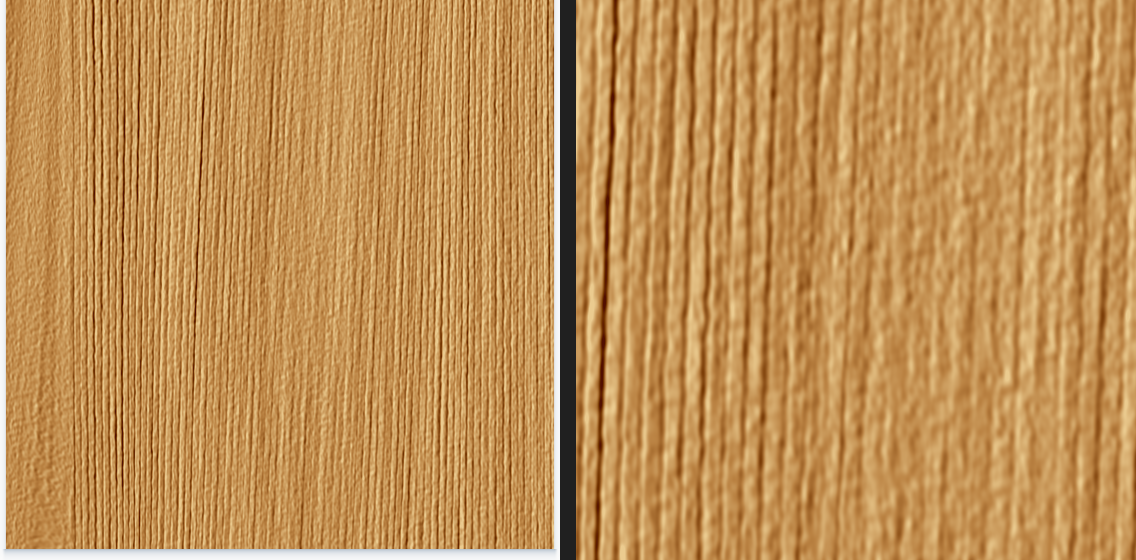
Left, the full canvas; right, a detail of the centre.
A three.js fragment shader for this texture:

```glsl
// Straight-grained honey pine panel on a white ground with a soft lower shadow.
varying vec2 vUv;

#define RINGS 82.0
#define LINE_WIDTH 0.15
#define LINE_DEPTH 1.12
#define RIDGE_LIGHT 0.36
#define FIBRE_AMOUNT 0.42
#define GRIT_AMOUNT 0.56
#define STREAK_AMOUNT 0.17
#define BASE_TONE 0.79
#define DARK_WOOD vec3(0.53, 0.29, 0.07)
#define MID_WOOD vec3(0.73, 0.51, 0.26)
#define LIGHT_WOOD vec3(0.85, 0.69, 0.45)
#define SHADOW vec3(0.70, 0.75, 0.80)

float hash(vec2 p) {
  return fract(sin(dot(p, vec2(127.1, 311.7))) * 43758.5453);
}

float noise(vec2 p) {
  vec2 cell = floor(p);
  vec2 f = fract(p);
  f = f * f * (3.0 - 2.0 * f);
  float low = mix(hash(cell), hash(cell + vec2(1.0, 0.0)), f.x);
  float high = mix(hash(cell + vec2(0.0, 1.0)), hash(cell + vec2(1.0, 1.0)), f.x);
  return mix(low, high, f.y);
}

float bell(float x, float width) {
  return exp(-x * x / (width * width));
}

// Lean the grain in the left strip and the centre, keep it upright elsewhere.
float grainCoord(vec2 p) {
  float strip = 1.0 - smoothstep(0.03, 0.13, p.x);
  float centre = smoothstep(0.16, 0.40, p.x) * (1.0 - smoothstep(0.68, 0.92, p.x));
  float lean = 0.07 * strip + 0.045 * centre;
  return p.x - lean * (p.y - 0.5) + 0.006 * (noise(p * vec2(4.0, 2.5)) - 0.5);
}

// Strength of the growth lines across the panel.
float lineStrength(float u) {
  float left = smoothstep(0.115, 0.15, u) * (1.0 - smoothstep(0.32, 0.50, u));
  float right = smoothstep(0.58, 0.82, u);
  return 0.08 + 0.24 * smoothstep(0.11, 0.14, u) + 0.70 * max(left, 0.78 * right);
}

// Dark grooves, each with a pale ridge beside it.
float growthLines(float u, float y) {
  float phase = u * RINGS + 1.2 * noise(vec2(u * 14.0, y * 0.7))
    + 0.25 * noise(vec2(u * 27.0, y * 2.0))
    + 0.12 * noise(vec2(u * 90.0, y * 80.0));
  float id = floor(phase);
  float d = fract(phase) - 0.45;
  float depth = 0.35 + 0.7 * hash(vec2(id, 3.0));
  depth *= 0.4 + 0.7 * noise(vec2(id * 7.0, y * 5.0)) + 0.4 * noise(vec2(id * 5.0, y * 75.0));
  float groove = LINE_DEPTH * depth * bell(d, LINE_WIDTH);
  float ridge = RIDGE_LIGHT * bell(d - 0.28, 0.12);
  return (ridge - groove) * lineStrength(u);
}

// Short pores from two skewed layers, so that no lattice shows.
float pores(float u, float y) {
  float a = noise(vec2(u * 270.0 + y * 61.0, y * 165.0 - u * 47.0));
  float b = noise(vec2(u * 240.0 - y * 43.0, y * 115.0 + u * 71.0) + 37.0);
  return 0.55 * a + 0.45 * b;
}

// Long fibres with shorter ones laid over them.
float fibres(float u, float y) {
  float longFibre = noise(vec2(u * 165.0, y * 4.0));
  return longFibre + 0.65 * noise(vec2(u * 225.0 + y * 3.0, y * 22.0));
}

float woodTone(vec2 p) {
  float u = grainCoord(p);
  float strip = 1.0 - smoothstep(0.11, 0.14, u);
  float streak = noise(vec2(u * 34.0, p.y * 1.3)) - 0.5;
  float patchy = noise(vec2(u * 7.0, p.y * 1.5)) - 0.5;
  float tone = BASE_TONE + growthLines(u, p.y);
  tone += STREAK_AMOUNT * (1.0 + 1.2 * strip) * streak + 0.07 * patchy;
  // Sidelight: tone follows the slope of the fibres and pores.
  float fibreSlope = fibres(u, p.y) - fibres(u + 0.0045, p.y);
  float poreSlope = pores(u, p.y) - pores(u + 0.0035, p.y - 0.0025);
  tone += FIBRE_AMOUNT * (1.0 - 0.5 * strip) * fibreSlope;
  tone += GRIT_AMOUNT * poreSlope;
  // Flatter, slightly deeper heart and the seam beside the left strip.
  tone -= 0.07 * bell(p.x - 0.54, 0.08) + 0.06 * strip;
  tone -= 0.14 * bell(u - 0.128, 0.007);
  return clamp(tone, -0.6, 1.25);
}

vec3 woodColour(float tone) {
  float knee = 0.57;
  vec3 lower = mix(DARK_WOOD, MID_WOOD, tone / knee);
  vec3 upper = mix(MID_WOOD, LIGHT_WOOD, (tone - knee) / (1.0 - knee));
  return clamp(tone < knee ? lower : upper, 0.0, 1.0);
}

void main() {
  // Panel bounds: narrow side margins, wider foot, flush with the top.
  float side = 0.4895 - abs(vUv.x - 0.5);
  float foot = vUv.y - 0.0195;
  float cover = smoothstep(-0.001, 0.001, min(side, foot));

  // Soft shadow below, fainter at the sides.
  float below = exp(min(foot, 0.0) / 0.007) * smoothstep(-0.008, 0.0, side);
  float beside = 0.35 * exp(min(side, 0.0) / 0.004) * smoothstep(0.0, 0.015, vUv.y);
  float shade = foot < 0.0 ? max(below, beside * 0.5) : beside;
  vec3 ground = mix(vec3(0.98), SHADOW, shade);

  vec3 wood = woodColour(woodTone(vUv));
  gl_FragColor = vec4(mix(ground, wood, cover), 1.0);
}
```
